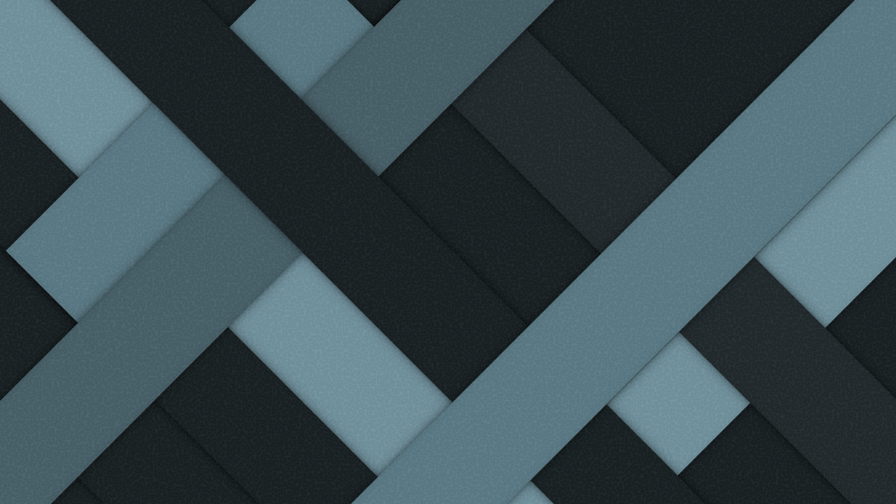
This background is drawn by a Shadertoy shader. Its source:

```glsl
#define DARK     vec3(0.108, 0.139, 0.149)
#define CHARCOAL vec3(0.140, 0.173, 0.186)
#define TEAL     vec3(0.287, 0.380, 0.412)
#define STEEL    vec3(0.360, 0.480, 0.523)
#define PALE     vec3(0.445, 0.572, 0.618)
#define STRIP_WIDTH  0.2975
#define SHADOW       0.32
#define SHADOW_SIZE  0.035
#define RIM_SHADE    0.05
#define GRAIN_SCALE  190.0
#define GRAIN_AMOUNT 0.05
#define FAR 20.0

vec2 hash2(vec2 p) {
    vec3 q = fract(p.xyx * vec3(0.1031, 0.1030, 0.0973));
    q += dot(q, q.yzx + 33.33);
    return fract((q.xx + q.yz) * q.zy);
}

// Distance to the nearest scattered point
float cellular(vec2 p) {
    vec2 cell = floor(p), f = fract(p);
    float nearest = 2.0;
    for (int y = -1; y <= 1; y++)
    for (int x = -1; x <= 1; x++) {
        vec2 o = vec2(x, y);
        nearest = min(nearest, length(o + hash2(cell + o) - f));
    }
    return nearest;
}

float boxDistance(vec2 p, vec2 lo, vec2 hi) {
    vec2 d = abs(p - 0.5 * (lo + hi)) - 0.5 * (hi - lo);
    return length(max(d, 0.0)) + min(max(d.x, d.y), 0.0);
}

// One sheet with a soft shadow around it
void sheet(inout vec3 color, vec2 p, vec2 across, vec2 along, vec3 tint) {
    float d = boxDistance(p, vec2(across.x, along.x), vec2(across.y, along.y));
    float aa = 1.0 / (iResolution.y * STRIP_WIDTH);
    color *= 1.0 - SHADOW * exp(-max(d, 0.0) / SHADOW_SIZE);
    tint *= 1.0 - RIM_SHADE * exp(min(d, 0.0) / SHADOW_SIZE);
    color = mix(color, tint, 1.0 - smoothstep(-aa, aa, d));
}

void mainImage(out vec4 fragColor, in vec2 fragCoord) {
    vec2 pos = fragCoord / iResolution.y;
    float down = 1.0 - pos.y;

    // Diagonal axes: x crosses the rising strips, y the falling ones
    vec2 p = (vec2(pos.x + down, pos.x - down) - vec2(0.509, 0.100)) / STRIP_WIDTH;
    vec2 whole = vec2(-FAR, FAR);
    vec3 color = DARK;

    // Lower falling strips
    sheet(color, p, whole, vec2(-1.0, 0.0), PALE);
    sheet(color, p, whole, vec2(-3.0, -1.97), DARK);
    sheet(color, p, whole, vec2(-1.97, -1.0), DARK);

    // Right-hand weave
    sheet(color, p, vec2(0.963, FAR), vec2(1.01, 1.98), DARK);
    sheet(color, p, vec2(5.03, 5.98), vec2(1.01, FAR), PALE);
    sheet(color, p, vec2(0.963, FAR), vec2(1.98, 2.98), CHARCOAL);

    // Upper rising strips and the falling strip across them
    sheet(color, p, vec2(0.0, 1.2), vec2(-1.97, 1.98), STEEL);
    sheet(color, p, vec2(0.963, 1.99), whole, TEAL);
    sheet(color, p, whole, vec2(0.0, 1.01), DARK);

    // Main rising strip
    sheet(color, p, vec2(3.99, 5.03), whole, STEEL);

    // Paper grain
    color += GRAIN_AMOUNT * (cellular(pos * GRAIN_SCALE) - 0.5);
    fragColor = vec4(clamp(color, 0.0, 1.0), 1.0);
}
```
